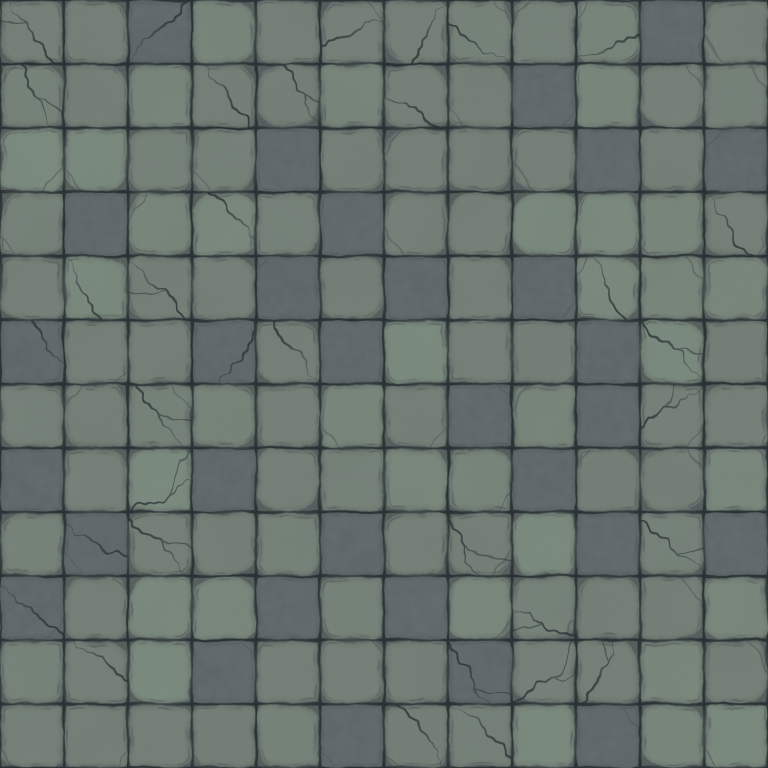
Write a WebGL 2 fragment shader that draws this texture.

```glsl
#version 300 es
precision highp float;

#define TILES 12.0
#define JOINT_WIDTH 0.011
#define WARP 0.036
#define RIM_INSET 0.036
#define CRACK_RATE 0.28
#define CHIP_RATE 0.50
#define SAGE vec3(0.454, 0.500, 0.466)
#define PALE_SAGE vec3(0.480, 0.540, 0.492)
#define SLATE vec3(0.382, 0.411, 0.426)
#define RIM vec3(0.322, 0.352, 0.356)
#define JOINT vec3(0.165, 0.195, 0.205)

uniform vec2 u_resolution;
out vec4 fragColor;

float hash(vec2 p) {
    vec3 q = fract(p.xyx * vec3(0.1031, 0.1030, 0.0973));
    q += dot(q, q.yzx + 33.33);
    return fract((q.x + q.y) * q.z);
}

// Gradient noise that repeats after a whole number of lattice cells
float gradientAt(vec2 lattice, vec2 offset, float period) {
    float angle = 6.2832 * hash(mod(lattice, period) + 7.0);
    return dot(vec2(cos(angle), sin(angle)), offset);
}

float noise(vec2 p, float period) {
    vec2 i = floor(p), f = fract(p);
    vec2 u = f * f * f * (f * (f * 6.0 - 15.0) + 10.0);
    vec2 e = vec2(1.0, 0.0);
    return mix(mix(gradientAt(i, f, period),
                   gradientAt(i + e, f - e, period), u.x),
               mix(gradientAt(i + e.yx, f - e.yx, period),
                   gradientAt(i + e.xx, f - e.xx, period), u.x), u.y);
}

float tileNoise(vec2 p, float scale) {
    return noise(p * scale, TILES * scale);
}

float tileHash(vec2 cell, float salt) {
    return hash(mod(cell, TILES) + salt * 17.0);
}

// A tile is slate when its hash beats its four neighbours, so slates stay apart
bool isSlate(vec2 cell) {
    float h = tileHash(cell, 1.0);
    bool highest = true;
    for (int k = 0; k < 4; k++) {
        float side = float(k / 2) * 2.0 - 1.0;
        vec2 stepTo = k % 2 == 0 ? vec2(side, 0.0) : vec2(0.0, side);
        highest = highest && h > tileHash(cell + stepTo, 1.0) - 0.02;
    }
    return highest;
}

float roundedBox(vec2 p, float halfSize, float radius) {
    vec2 q = abs(p) - halfSize + radius;
    return length(max(q, 0.0)) + min(max(q.x, q.y), 0.0) - radius;
}

float stroke(float dist, float width, float soft) {
    return 1.0 - smoothstep(width - 0.5 * soft, width + soft, abs(dist));
}

// Kinked diagonal crack with a thinning end and one side branch
float crack(vec2 f, vec2 cell, float soft) {
    float quarter = floor(4.0 * tileHash(cell, 3.0)) + 0.5;
    float angle = 1.5708 * quarter + 0.9 * (tileHash(cell, 4.0) - 0.5);
    vec2 along = vec2(cos(angle), sin(angle));
    float t = dot(f, along);
    float s = dot(f, vec2(-along.y, along.x)) + 0.55 * (tileHash(cell, 6.0) - 0.5);
    float seed = 90.0 * tileHash(cell, 5.0);
    s += 0.16 * noise(vec2(t * 2.5 + seed, seed), 997.0);
    s += 0.07 * noise(vec2(t * 7.0 + seed, s * 2.0), 997.0);
    float taper = smoothstep(0.8, -0.4, t);
    float trunk = stroke(s, 0.013 * taper, soft) * (0.4 + 0.6 * taper);
    float fork = 0.3 * (tileHash(cell, 7.0) - 0.4);
    float branch = stroke((s - 0.9 * (t - fork)) * 0.75, 0.006, soft) * step(fork, t);
    return max(trunk, 0.7 * branch * step(0.6, tileHash(cell, 8.0)));
}

// Fine arc cutting off one corner
float chip(vec2 f, vec2 cell, vec2 p, float soft) {
    vec2 corner = sign(vec2(tileHash(cell, 9.0), tileHash(cell, 10.0)) - 0.5);
    float reach = mix(0.12, 0.4, tileHash(cell, 11.0));
    float dist = dot(0.5 - f * corner, vec2(0.8, 0.6)) - reach * 0.7;
    return stroke(dist + 0.10 * tileNoise(p, 3.0), 0.007, soft);
}

void main() {
    vec2 p = gl_FragCoord.xy / u_resolution * TILES;
    float soft = max(TILES / min(u_resolution.x, u_resolution.y), 0.018);
    vec2 bent = p + WARP * vec2(tileNoise(p, 2.0), tileNoise(p.yx + 5.0, 2.0))
                  + 0.3 * WARP * vec2(tileNoise(p, 8.0), tileNoise(p.yx + 3.0, 8.0));
    vec2 cell = floor(bent), f = fract(bent) - 0.5;
    bool slate = isSlate(cell);
    float wear = tileNoise(p, 3.0), grain = tileNoise(p, 14.0);

    // Flat tile face
    float tint = tileHash(cell, 2.0);
    vec3 color = slate ? SLATE : mix(SAGE, PALE_SAGE, tint * tint * tint);
    color += 0.008 * tileNoise(p, 1.0) + 0.006 * grain;
    color += slate ? 0.012 * wear + 0.012 * tileNoise(p + 4.0, 7.0) : 0.0;

    // Worn rim with uneven corners
    float cornerHash = tileHash(cell * 2.0 + step(0.0, f), 12.0);
    float radius = mix(0.06, 0.30, cornerHash * cornerHash) * (slate ? 0.4 : 1.0);
    float inset = RIM_INSET * (slate ? 0.4 : 1.0);
    float edge = roundedBox(f, 0.5 - inset, radius) + 0.05 * wear + 0.015 * grain;
    color *= 1.0 - 0.06 * smoothstep(-0.09, 0.0, edge);
    color = mix(color, RIM, 0.85 * smoothstep(-soft, 1.5 * soft, edge));
    float scuff = smoothstep(0.0, 0.35, tileNoise(p + 2.0, 3.0));
    color = mix(color, RIM, 0.65 * scuff * stroke(edge + 0.03, 0.008, soft));

    // Cracks and chipped corners
    float cracked = step(tileHash(cell, 13.0), CRACK_RATE * (slate ? 0.4 : 1.0));
    float chipped = step(tileHash(cell, 14.0), CHIP_RATE);
    color = mix(color, RIM, 0.65 * chipped * chip(f, cell, p, soft));
    color = mix(color, JOINT, 0.8 * cracked * crack(f, cell, soft));

    // Joints of uneven darkness, heavier where they cross
    vec2 gap = 0.5 - abs(f);
    float crossing = exp(-9.0 * max(gap.x, gap.y));
    float width = JOINT_WIDTH * (1.0 + 1.2 * wear + 1.3 * crossing);
    float strength = 0.77 + 0.7 * tileNoise(p + 9.0, 1.0) + 0.3 * crossing;
    float joint = stroke(min(gap.x, gap.y), width, soft);
    color = mix(color, JOINT, clamp(strength, 0.45, 1.0) * joint);

    fragColor = vec4(color, 1.0);
}
```
